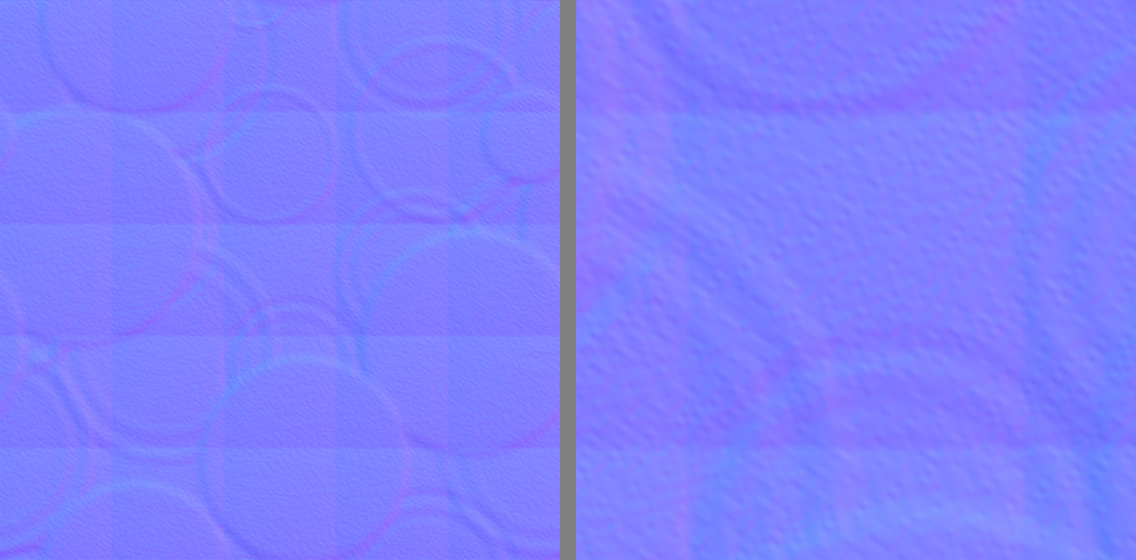
Left, the full canvas; right, a detail of the centre.
Give the GLSL for this texture map, as a three.js fragment shader.

```glsl
#define TILES 5.0
#define TILE_TILT vec2(0.048, 0.056)
#define RING_COUNT 12
#define DISC_COUNT 5
#define RING_SLOPE 0.085
#define RIM_SLOPE 0.115
#define RIM_WIDTH 0.0095
#define DISC_COVER 0.85
#define GRAIN_SCALE 260.0
#define GRAIN_SLOPE 0.1
#define SEED 4.0

varying vec2 vUv;

const float TAU = 6.2831853;

float hash(vec2 p) {
  return fract(sin(dot(p, vec2(127.1, 311.7))) * 43758.5453);
}

float noise(vec2 p) {
  vec2 i = floor(p);
  vec2 f = fract(p);
  f = f * f * (3.0 - 2.0 * f);
  float low = mix(hash(i), hash(i + vec2(1.0, 0.0)), f.x);
  float high = mix(hash(i + vec2(0.0, 1.0)), hash(i + vec2(1.0, 1.0)), f.x);
  return mix(low, high, f.y);
}

// Grain height, stretched along a shallow falling diagonal
float grain(vec2 p) {
  vec2 q = vec2(0.82 * p.x - 0.57 * p.y, 0.57 * p.x + 0.82 * p.y);
  return noise(q * vec2(0.75, 1.0) * GRAIN_SCALE);
}

vec2 grainSlope(vec2 p) {
  float e = 0.5 / GRAIN_SCALE;
  return vec2(grain(p - vec2(e, 0.0)) - grain(p + vec2(e, 0.0)),
              grain(p - vec2(0.0, e)) - grain(p + vec2(0.0, e)));
}

// Offset from a centre that wraps around the canvas
vec2 wrapOffset(vec2 p, vec2 center) {
  return fract(p - center + 0.5) - 0.5;
}

// Evenly spread, jittered ring centres
vec2 ringCenter(float id) {
  vec2 jitter = vec2(hash(vec2(id, SEED)), hash(vec2(SEED, id + 9.0)));
  return id * vec2(0.7549, 0.5698) + 0.14 * jitter + vec2(0.43, 0.68);
}

// Concentric ripples that start at the outer radius and fade inward
vec2 rippleSlope(vec2 d, float id) {
  float size = hash(vec2(id, SEED + 2.0));
  float radius = mix(0.07, 0.215, size);
  float spacing = mix(0.024, 0.042, size);
  float count = 1.0 + floor(3.0 * hash(vec2(id, SEED + 5.0)));
  float r = length(d);
  float turn = (radius - r) / spacing;
  float band = step(0.0, turn) * step(turn, min(count, floor(radius / spacing)));
  float wave = sin(turn * TAU) * exp(-0.45 * turn) * band;
  float side = hash(vec2(id, SEED + 7.0)) < 0.7 ? 1.0 : -1.0;
  return d / max(r, 0.001) * wave * side * RING_SLOPE;
}

// Pillow tilt: each tile leans outward and breaks at its border
vec2 tileSlope(vec2 p) {
  vec2 t = fract(p * TILES) * 2.0 - 1.0;
  vec2 seam = 1.0 - smoothstep(vec2(0.97), vec2(1.0), abs(t));
  return t * (0.6 + 0.4 * t * t) * seam * TILE_TILT;
}

void main() {
  vec2 p = vUv;
  vec2 slope = vec2(0.0);

  // Ripple rings
  for (int i = 0; i < RING_COUNT; i++) {
    float id = float(i);
    slope += rippleSlope(wrapOffset(p, ringCenter(id)), id);
  }

  // Raised discs that mostly hide the rings below, the last one small
  for (int i = 0; i < DISC_COUNT; i++) {
    float id = float(i);
    vec2 d = wrapOffset(p, vec2(0.143, 0.596) + id * vec2(0.7, 0.79));
    float r = length(d);
    float radius = i < 4 ? 0.212 - 0.014 * id : 0.08;
    float inside = 1.0 - smoothstep(radius - RIM_WIDTH, radius + RIM_WIDTH, r);
    float x = (r - radius) / RIM_WIDTH;
    slope *= 1.0 - DISC_COVER * inside;
    slope += d / max(r, 0.001) * exp(-x * x) * RIM_SLOPE;
  }

  slope += tileSlope(p) + GRAIN_SLOPE * grainSlope(p);

  // Encode the surface normal as colour
  vec3 normal = normalize(vec3(slope, 1.0));
  gl_FragColor = vec4(normal * 0.5 + 0.5, 1.0);
}
```
